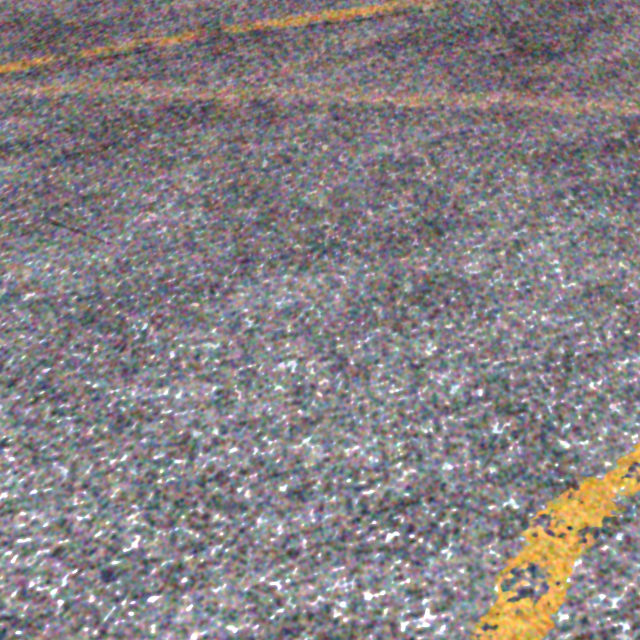
Write a three.js fragment shader that draws this texture.

```glsl
varying vec2 vUv;

float hash(vec2 p) {
  return fract(sin(dot(p, vec2(127.1, 311.7))) * 43758.5453);
}

float noise(vec2 p) {
  vec2 i = floor(p), f = fract(p);
  f = f * f * (3.0 - 2.0 * f);
  return mix(mix(hash(i), hash(i + vec2(1.0, 0.0)), f.x),
             mix(hash(i + vec2(0.0, 1.0)), hash(i + 1.0), f.x), f.y);
}

float fbm(vec2 p) {
  float sum = 0.0, gain = 0.533;
  for (int i = 0; i < 4; i++) {
    sum += gain * noise(p);
    p = mat2(1.6, 1.2, -1.2, 1.6) * p + 7.3;
    gain *= 0.5;
  }
  return sum;
}

float segment(vec2 p, vec2 a, vec2 b) {
  vec2 ab = b - a;
  return length(p - a - ab * clamp(dot(p - a, ab) / dot(ab, ab), 0.0, 1.0));
}

// Soft stripe of half width w around distance d
float stripe(float d, float w, float soft) {
  return 1.0 - smoothstep(w - soft, w + soft, abs(d));
}

float blob(vec2 p, vec2 centre, vec2 size) {
  vec2 q = (p - centre) / size;
  return exp(-dot(q, q));
}

void main() {
  vec2 uv = vUv;
  float near = 1.0 - uv.y;

  // Ground coordinates: stones shrink towards the far edge
  float depth = 1.9 - uv.y;
  vec2 ground = vec2((uv.x - 0.5) / depth, -log(depth));
  ground.y -= 0.22 * ground.x;
  float coarse = noise(ground * vec2(145.0, 205.0) + 40.0);
  float fine = noise(mat2(0.8, 0.6, -0.6, 0.8) * ground * 270.0 + 90.0);
  float grain = 0.62 * coarse + 0.38 * fine - 0.5;
  float wear = fbm(ground * vec2(22.0, 48.0));
  float streaks = fbm(ground * vec2(9.0, 34.0) + 15.0);

  // Asphalt with broad stains and pale scuffs
  vec3 color = mix(vec3(0.535, 0.525, 0.55), vec3(0.475, 0.435, 0.46),
                   smoothstep(0.35, 1.0, uv.y));
  color += 0.20 * (streaks - 0.5) + 0.16 * (wear - 0.5);
  color -= 0.06 * blob(uv, vec2(0.82, 0.92), vec2(0.18, 0.05));
  color -= 0.04 * blob(uv, vec2(0.15, 0.77), vec2(0.25, 0.06));
  float scuffs = blob(uv, vec2(0.79, 0.70), vec2(0.07, 0.02))
               + blob(uv, vec2(0.33, 0.39), vec2(0.04, 0.012))
               + blob(uv, vec2(0.23, 0.39), vec2(0.025, 0.03));
  color += 0.22 * scuffs * smoothstep(0.3, 0.65, wear);

  // Thin cracks
  float wobble = 0.008 * (wear - 0.5);
  float crack = stripe(segment(uv, vec2(0.07, 0.657), vec2(0.17, 0.62)) + wobble, 0.002, 0.003)
              + 0.4 * stripe(segment(uv, vec2(0.17, 0.62), vec2(0.35, 0.597)) + wobble, 0.001, 0.003);
  color -= 0.15 * crack;

  // Pale far line and its faded branch
  float paleY = 0.864 - 0.018 * uv.x - 0.014 * uv.x * uv.x;
  float pale = stripe(uv.y - paleY + wobble, 0.011, 0.006);
  color = mix(color, vec3(0.65, 0.56, 0.51), pale * (0.55 + 0.4 * wear));
  float branch = stripe(segment(uv, vec2(0.33, 0.82), vec2(0.53, 0.945)) + wobble, 0.014, 0.012);
  color = mix(color, vec3(0.66, 0.52, 0.42), branch * smoothstep(0.3, 0.75, wear) * 0.75);

  // Far yellow line with a dark seam under it
  float farLine = uv.y - (0.893 + 0.175 * uv.x - 0.025 * uv.x * uv.x) + wobble;
  float farFade = 1.0 - smoothstep(0.6, 0.78, uv.x);
  color -= 0.16 * stripe(farLine + 0.014, 0.002, 0.004) * smoothstep(0.3, 0.6, streaks) * farFade;
  color = mix(color, vec3(0.74, 0.55, 0.34),
              stripe(farLine, 0.007, 0.005) * farFade * smoothstep(0.12, 0.6, wear));

  // Bent near stripe of worn yellow paint
  float bend = min(segment(uv, vec2(0.785, -0.03), vec2(0.875, 0.18)),
                   segment(uv, vec2(0.875, 0.18), vec2(1.03, 0.30)));
  float width = mix(0.053, 0.026, smoothstep(0.1, 0.28, uv.y));
  float ragged = bend + 0.055 * (wear - 0.5) + 0.025 * grain;
  float holes = smoothstep(0.28, 0.42, wear + 0.35 * grain);
  float paint = stripe(ragged, width, 0.006) * holes;
  color = mix(color, vec3(0.89, 0.69, 0.34), paint);

  // Stone grain, stronger and sparkling up close
  float contrast = mix(0.26, 0.58, smoothstep(0.1, 1.0, near));
  color += contrast * grain * (1.0 - 0.5 * paint);
  color += 0.45 * near * smoothstep(0.16, 0.42, grain) * (1.0 - paint);

  // Soft coloured speckle of even size
  vec2 speckle = mat2(0.88, 0.47, -0.47, 0.88) * uv * 175.0;
  vec3 tint = vec3(noise(speckle), noise(speckle + 231.7), noise(speckle * 1.05 + 517.3));
  color += (tint - 0.5) * vec3(0.32, 0.23, 0.25);

  gl_FragColor = vec4(clamp(color, 0.0, 1.0), 1.0);
}
```
